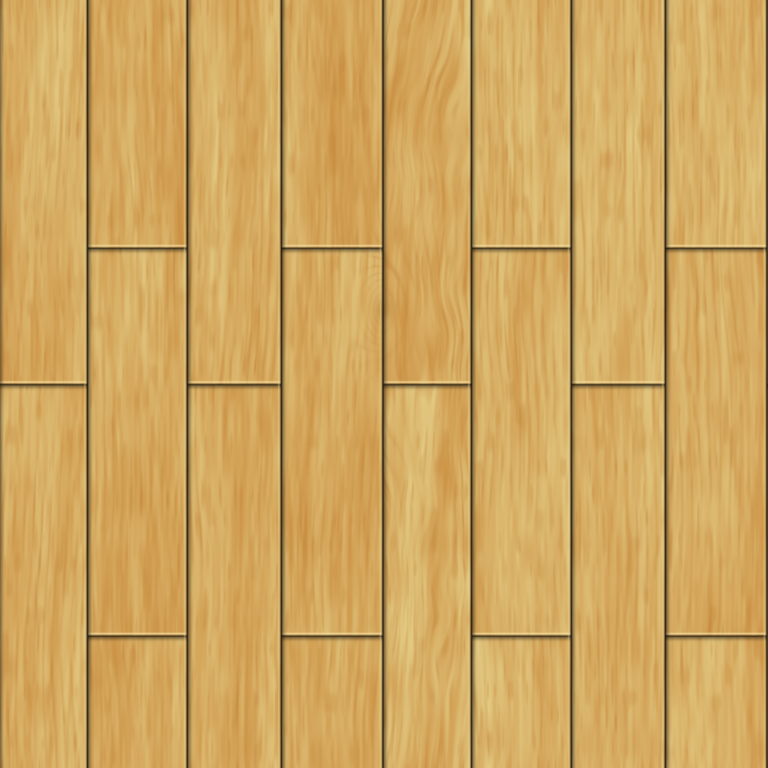
Reproduce this texture procedurally as a WebGL 1 fragment shader.

```glsl
precision highp float;
uniform vec2 u_resolution;

const vec3 PALE = vec3(0.880, 0.770, 0.490);
const vec3 HONEY = vec3(0.808, 0.595, 0.295);
const vec3 GRAIN = vec3(0.755, 0.515, 0.220);
const vec3 GROOVE = vec3(0.130, 0.105, 0.060);
const vec3 BEVEL = vec3(0.980, 0.880, 0.630);

float hash(vec2 p) {
  vec3 q = fract(vec3(p.xyx) * 0.1031);
  q += dot(q, q.yzx + 33.33);
  return fract((q.x + q.y) * q.z);
}

float noise(vec2 p) {
  vec2 i = floor(p);
  vec2 f = fract(p);
  f = f * f * (3.0 - 2.0 * f);
  float low = mix(hash(i), hash(i + vec2(1.0, 0.0)), f.x);
  float high = mix(hash(i + vec2(0.0, 1.0)), hash(i + vec2(1.0, 1.0)), f.x);
  return mix(low, high, f.y);
}

float fbm(vec2 p) {
  float sum = 0.0;
  float gain = 0.533;
  for (int i = 0; i < 4; i++) {
    sum += gain * noise(p);
    p = p * 2.03 + 17.3;
    gain *= 0.5;
  }
  return sum;
}

// Signed offset from the closer of two edges; negative just before the far one
float nearestEdge(float x, float size) {
  return x < size - x ? x : x - size;
}

float ridge(float d, float width) {
  return exp(-d * d / (width * width));
}

// Dark joint with a soft shadow and a lit bevel on one side
vec3 addJoint(vec3 color, float d, float lit, float depth, float shine, float px) {
  float width = max(0.0014, 0.55 * px);
  color = mix(color, BEVEL, shine * ridge(d - lit, width));
  color *= 1.0 - 0.30 * ridge(d + 0.55 * lit, 0.0032);
  return mix(color, GROOVE, depth * ridge(d, width));
}

// Wood of one plank: p is local position, k is offset from the knot
vec3 wood(vec2 p, vec2 k, float id, float figure) {
  vec2 seed = vec2(hash(vec2(id, 3.0)), hash(vec2(id, 9.0))) * 90.0;
  float sway = fbm(p * vec2(6.0, 2.5) + seed) - 0.5;
  float lean = (hash(vec2(id, 5.0)) - 0.5) * 0.06;
  float x = p.x + lean * p.y + sway * mix(0.02, 0.10, figure);

  // Broad bands, long streaks and fine fibres
  float tone = 0.47 + 1.0 * (fbm(vec2(x * 32.0, p.y * 2.2) + seed) - 0.5);
  tone += 0.35 * (noise(vec2(x * 14.0, p.y * 3.0) + seed + 11.0) - 0.5);
  tone += 0.55 * figure * (noise(p * vec2(34.0, 15.0) + 3.0 * sway + seed) - 0.5);
  tone += 0.40 * (noise(vec2(x * 120.0, p.y * 5.0) + seed) - 0.5);
  tone += 0.45 * (noise(vec2(x * 256.0, p.y * 24.0) + seed) - 0.5);
  tone += 0.20 * (hash(vec2(id, 7.0)) - 0.5);

  // Growth lines sweep into broken arcs around the knot
  float pull = ridge(length(k * vec2(1.0, 0.6)), mix(0.04, 0.10, figure));
  float ringDist = length(k * vec2(1.0, 0.55)) + 0.06 * sway;
  float field = mix(x * 85.0, ringDist * 62.0, pull);
  field += 1.1 * noise(vec2(x * 20.0, p.y * 6.0) + seed);
  float line = pow(0.5 + 0.5 * sin(6.2832 * field), 4.0);
  float patchy = smoothstep(0.40, 0.72, fbm(p * vec2(30.0, 12.0) + seed + 31.0));
  float strength = 0.04 + 0.27 * patchy + 0.08 * pull;

  // Short pores
  float pore = noise(vec2(x * 215.0, p.y * 30.0) + seed + 57.0);
  pore = smoothstep(0.60, 0.95, pore);

  vec3 color = mix(PALE, HONEY, clamp(tone, -0.25, 1.2));
  color = mix(color, GRAIN, strength * line + 0.26 * pore);
  float core = ridge(length(k * vec2(1.0, 0.75)), 0.012);
  return mix(color, GRAIN * 0.9, 0.4 * core);
}

void main() {
  vec2 uv = gl_FragCoord.xy / u_resolution;
  float px = 1.0 / min(u_resolution.x, u_resolution.y);

  // Four uneven columns, repeated twice across
  float shifted = fract(uv.x + 0.0012);
  float block = floor(shifted * 2.0);
  float h = shifted - 0.5 * block;
  vec3 cuts = vec3(0.1152, 0.2452, 0.3677);
  vec3 past = step(cuts, vec3(h));
  vec3 before = past * cuts;
  vec3 after = mix(cuts, vec3(0.5), past);
  float left = max(before.x, max(before.y, before.z));
  float right = min(after.x, min(after.y, after.z));
  float inBlock = dot(past, vec3(1.0));
  float column = inBlock + 4.0 * block;

  // Even columns have one joint, odd columns have two
  float odd = mod(inBlock, 2.0);
  float v = fract(uv.y - mix(0.4990, 0.1715, odd));
  float split = mix(1.0, 0.505, odd);
  float upper = odd * step(split, v);
  float size = mix(split, 1.0 - split, upper);
  vec2 local = vec2(h - left, v - upper * split);

  vec2 knot = fract(uv - vec2(0.4995, 0.597) + 0.5) - 0.5;
  float figure = 1.0 - step(0.5, abs(column - 4.0));
  vec3 color = wood(local, knot, column + 8.0 * upper, figure);

  color = addJoint(color, nearestEdge(local.y, size), 0.0034, 0.70, 0.75, px);
  color = addJoint(color, nearestEdge(local.x, right - left), -0.0034, 0.86, 0.35, px);
  gl_FragColor = vec4(color, 1.0);
}
```
